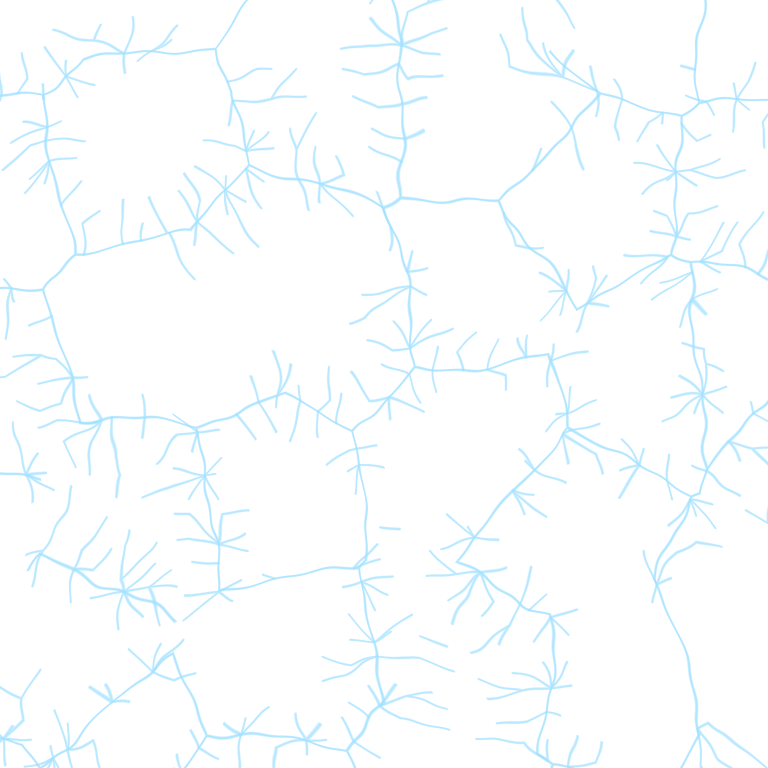
A three.js fragment shader for this pattern:

```glsl
// Pale blue river network on white. Trunk rivers follow the edges of a warped
// cellular noise; tributaries join jittered grid nodes, each one flowing to
// its steepest lower neighbour until it reaches a trunk.
varying vec2 vUv;

const vec3 PAPER = vec3(1.0);
const vec3 WATER = vec3(0.63, 0.88, 1.0);
const float TRUNK_CELLS = 4.6;    // valley cells across the canvas
const float STREAM_CELLS = 31.0;  // tributary nodes across the canvas
const float DRY_EDGES = 0.2;      // share of valley edges without a river
const float CORE = 0.0004;        // line profile, in canvas units
const float RIM = 0.0026;

float hash1(vec2 p) {
  return fract(sin(dot(p, vec2(127.1, 311.7))) * 4375.85);
}

vec2 hash2(vec2 p) {
  return vec2(hash1(p), hash1(p + vec2(37.3, 71.9)));
}

// One layer of crossed sines, used to bend the plane.
vec2 bend(vec2 p, float freq, float phase) {
  return vec2(sin(p.y * freq + 2.0 * sin(p.x * freq * 0.45 + phase)),
              sin(p.x * freq * 0.93 + phase + 2.0 * sin(p.y * freq * 0.4)));
}

vec2 warp(vec2 p) {
  return p + 0.018 * bend(p, 9.0, 1.3) + 0.0045 * bend(p, 36.0, 4.1)
           + 0.0016 * bend(p, 105.0, 2.6);
}

vec2 site(vec2 cell) {
  return cell + 0.5 + 0.85 * (hash2(cell) - 0.5);
}

// Offset to the nearest wet valley edge (xy) and its distance (z).
vec3 valley(vec2 p, float cells) {
  p *= cells;
  vec2 home = floor(p);
  vec2 nearCell = home;
  vec2 nearVec = vec2(9.0);
  for (int j = -1; j <= 1; j++)
  for (int i = -1; i <= 1; i++) {
    vec2 cell = home + vec2(float(i), float(j));
    vec2 r = site(cell) - p;
    if (dot(r, r) < dot(nearVec, nearVec)) {
      nearVec = r;
      nearCell = cell;
    }
  }
  vec3 best = vec3(0.0, 0.0, 2.0);
  for (int j = -2; j <= 2; j++)
  for (int i = -2; i <= 2; i++) {
    if (i == 0 && j == 0) continue;
    vec2 cell = nearCell + vec2(float(i), float(j));
    if (hash1(nearCell + cell + 0.5) < DRY_EDGES) continue;
    vec2 r = site(cell) - p;
    vec2 dir = normalize(r - nearVec);
    float d = dot(0.5 * (r + nearVec), dir);
    if (d < best.z) best = vec3(dir * d, d);
  }
  return best / cells;
}

// Tributary node: position (xy) and height (z); nodes by a trunk snap to it.
vec3 streamNode(vec2 cell, float cells) {
  vec2 p = (cell + 0.5 + 0.7 * (hash2(cell + 9.2) - 0.5)) / cells;
  vec3 v = valley(p, TRUNK_CELLS);
  if (v.z < 0.32 / cells) return vec3(p + v.xy, 0.0);
  return vec3(p, v.z + 0.3 * hash1(cell + 5.7) / cells);
}

// Height up to which tributaries reach; low values leave empty land.
float streamReach(vec2 p, float ragged) {
  float wet = sin(p.x * 13.0 + 2.0 * sin(p.y * 7.0 + 1.0))
            + sin(p.y * 15.0 + 2.0 * sin(p.x * 9.0 + 4.0));
  return (0.056 + 0.026 * wet) * (0.7 + 0.6 * ragged);
}

float segmentDistance(vec2 p, vec2 a, vec2 b) {
  vec2 ab = b - a;
  float t = clamp(dot(p - a, ab) / max(dot(ab, ab), 1e-6), 0.0, 1.0);
  return length(p - a - ab * t);
}

float streamDistance(vec2 p, float cells) {
  vec2 home = floor(p * cells);
  vec3 nodes[25];
  for (int j = 0; j < 5; j++)
  for (int i = 0; i < 5; i++)
    nodes[j * 5 + i] = streamNode(home + vec2(float(i - 2), float(j - 2)), cells);

  float d = 1.0;
  for (int j = 1; j < 4; j++)
  for (int i = 1; i < 4; i++) {
    vec3 node = nodes[j * 5 + i];
    float ragged = hash1(home + vec2(float(i), float(j)) + 3.1);
    if (node.z <= 0.0 || node.z > streamReach(node.xy, ragged)) continue;
    vec2 target = node.xy;
    float steepest = 0.0;
    for (int n = -1; n <= 1; n++)
    for (int m = -1; m <= 1; m++) {
      vec3 other = nodes[(j + n) * 5 + i + m];
      float slope = (node.z - other.z) / (length(other.xy - node.xy) + 1e-4);
      if (slope > steepest) { steepest = slope; target = other.xy; }
    }
    if (steepest > 0.0) d = min(d, segmentDistance(p, node.xy, target));
  }
  return d;
}

float ink(float d, float strength) {
  return strength * (1.0 - smoothstep(CORE, RIM, d));
}

void main() {
  vec2 p = warp(vUv) + 3.0;
  float trunk = ink(valley(p, TRUNK_CELLS).z, 0.82);
  float stream = ink(streamDistance(p, STREAM_CELLS), 0.74);
  float water = 1.0 - (1.0 - trunk) * (1.0 - stream);
  gl_FragColor = vec4(mix(PAPER, WATER, water), 1.0);
}
```
